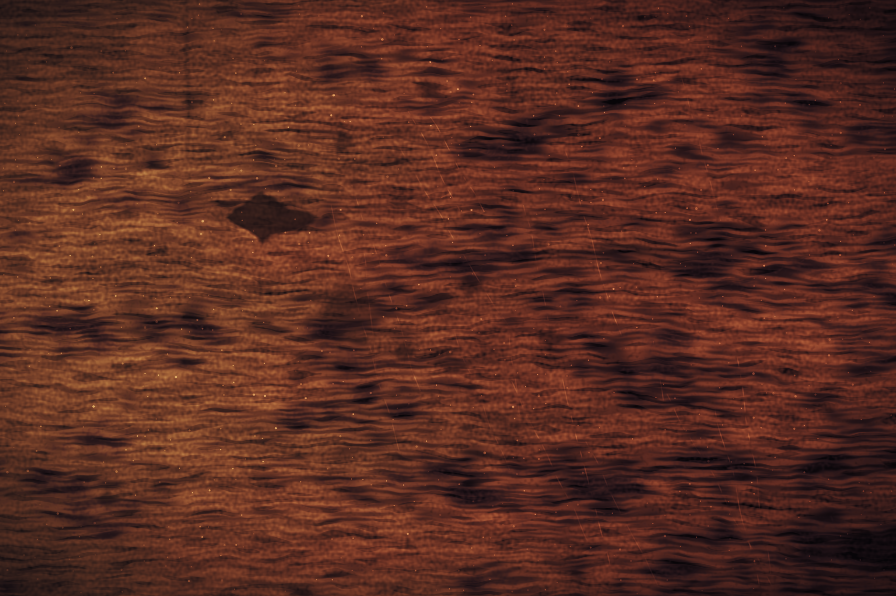
Write a Shadertoy shader that draws this texture.

```glsl
// Integer hash, evenly spread over 0 to 1
float hash(vec2 p) {
    uvec2 k = uvec2(ivec2(floor(p * 16.0)));
    uint h = k.x * 1597334677u ^ k.y * 3812015801u;
    h = (h ^ (h >> 15)) * 2246822519u;
    h = (h ^ (h >> 13)) * 3266489917u;
    return float((h ^ (h >> 16)) >> 8) / 16777216.0;
}

float gradientDot(vec2 cell, vec2 offset) {
    float angle = 6.2832 * hash(cell + 71.0);
    return dot(vec2(cos(angle), sin(angle)), offset);
}

// Gradient noise, roughly -0.7 to 0.7
float noise(vec2 p) {
    vec2 i = floor(p), f = fract(p);
    vec2 u = f * f * f * (f * (f * 6.0 - 15.0) + 10.0);
    vec2 e = vec2(0.0, 1.0);
    return mix(mix(gradientDot(i, f), gradientDot(i + e.yx, f - e.yx), u.x),
               mix(gradientDot(i + e, f - e), gradientDot(i + 1.0, f - 1.0), u.x), u.y);
}

float fbm(vec2 p) {
    float sum = 0.0, amp = 1.0;
    for (int i = 0; i < 4; i++) {
        sum += amp * noise(p);
        p = p * 2.03 + 17.7;
        amp *= 0.5;
    }
    return sum;
}

// Crisp strokes along the grain, -0.5 to 0.5
float strokes(vec2 q, vec2 scale, float softness) {
    return smoothstep(-softness, softness, noise(q * scale)) - 0.5;
}

// Stain blunt on the left and pointed on the right, with a ragged rim
float diamond(vec2 d, vec2 size, float softness, float ragged) {
    float reach = abs(d.x) / (size.x * (d.x < 0.0 ? 0.6 : 1.0)) + abs(d.y) / size.y;
    return 1.0 - smoothstep(1.0 - softness, 1.0 + softness, reach + ragged);
}

float scratch(vec2 p, vec2 a, vec2 b, float width, float pixel) {
    vec2 ab = b - a;
    float along = clamp(dot(p - a, ab) / dot(ab, ab), 0.0, 1.0);
    return 1.0 - smoothstep(width, width + pixel, length(p - a - ab * along));
}

// Sparse pale flecks, at most one per cell
float flecks(vec2 p, float cells, float share, float pixel) {
    vec2 cell = floor(p * cells);
    vec2 centre = cell + 0.2 + 0.6 * vec2(hash(cell + 5.0), hash(cell + 23.0));
    float radius = mix(0.0002, 0.0014, pow(hash(cell + 41.0), 5.0));
    float dist = length(p - centre / cells);
    float glow = 0.3 + 0.7 * hash(cell + 83.0);
    return glow * step(hash(cell + 59.0), share) * (1.0 - smoothstep(radius, radius + pixel, dist));
}

vec3 woodColour(float tone) {
    vec3 ramp[8] = vec3[8](vec3(0.03, 0.02, 0.03), vec3(0.12, 0.07, 0.08),
        vec3(0.22, 0.118, 0.11), vec3(0.32, 0.157, 0.128), vec3(0.41, 0.197, 0.148),
        vec3(0.52, 0.26, 0.178), vec3(0.65, 0.37, 0.23), vec3(0.84, 0.60, 0.40));
    vec3 colour = ramp[0];
    for (int i = 0; i < 7; i++) {
        float t = (tone - ramp[i].r) / (ramp[i + 1].r - ramp[i].r);
        colour = mix(colour, ramp[i + 1], clamp(t, 0.0, 1.0));
    }
    return colour;
}

void mainImage(out vec4 fragColor, in vec2 fragCoord) {
    vec2 uv = fragCoord / iResolution.xy;
    vec2 p = fragCoord / iResolution.y;
    float pixel = 1.0 / iResolution.y;
    vec2 knotA = p - vec2(0.44, 0.635), knotB = p - vec2(0.57, 0.47);

    // Grain bends, ripples and flows around the knots
    vec2 q = p;
    q.y += 0.018 * noise(p * vec2(2.5, 4.0)) + 0.007 * noise(p * vec2(12.0, 15.0));
    q.y += 0.003 * noise(p * vec2(38.0, 32.0));
    q.y -= 0.3 * knotA.y * exp(-90.0 * dot(knotA, knotA));

    // Broad bands, dense strokes, dark pores and grit
    float broad = fbm(q * vec2(1.8, 6.0) + 3.0);
    float streak = noise(q * vec2(2.0, 24.0) + 9.0) + 0.6 * noise(q * vec2(5.0, 48.0) + 15.0);
    float fine = strokes(q + 2.3, vec2(14.0, 135.0), 0.32);
    float coarse = strokes(q + 5.9, vec2(10.0, 82.0), 0.4);
    float pore = smoothstep(0.12, 0.3, noise(q * vec2(17.0, 110.0) + 47.0));
    float grit = noise(p * vec2(125.0, 170.0)) + 0.8 * noise(p * vec2(170.0, 150.0) + 7.3);
    float grain = 0.13 * fine + 0.09 * coarse - 0.13 * pore + 0.13 * grit;
    float gold = 1.0 - smoothstep(0.05, 0.75, uv.x + 0.25 * broad);
    float tone = 0.40 + 0.10 * gold + 0.09 * broad + 0.10 * streak;

    // Speckled dark stains gather at the lower right
    float blot = fbm(p * vec2(4.0, 8.0) + 12.0) + 0.45 * noise(p * vec2(21.0, 34.0));
    blot += 0.4 * noise(q * vec2(7.0, 45.0)) - 0.25 * fine + 0.3 * grit;
    float gather = 0.36 * smoothstep(0.3, 0.9, uv.x) * (1.0 - 0.6 * uv.y);
    float stain = smoothstep(0.05, 0.85, blot + gather);
    tone = tone * (1.0 - 0.6 * stain) + grain * (1.0 - 0.4 * stain);

    // Knots, small and large
    float ragged = 0.5 * fbm(p * vec2(16.0, 22.0)) + 0.1 * fine;
    float knots = 0.9 * diamond(knotA, vec2(0.1, 0.042), 0.1, 0.5 * ragged);
    knots = max(knots, 0.6 * diamond(knotB, vec2(0.1, 0.06), 0.35, ragged));
    for (int i = 0; i < 9; i++) {
        float id = float(i) * 3.7 + 2.0;
        vec2 centre = vec2(0.1 + 1.25 * hash(vec2(id, 4.0)), 0.15 + 0.75 * hash(vec2(id, 19.0)));
        knots = max(knots, 0.6 * diamond(p - centre, vec2(0.03, 0.016), 0.5, 2.0 * ragged));
    }
    tone = mix(tone, 0.15 + 0.25 * grain, knots);

    // Faint upright seam near the upper left
    float seam = exp(-pow((p.x - 0.315 - 0.006 * noise(p * 7.0)) / 0.005, 2.0));
    tone -= 0.07 * seam * smoothstep(0.6, 0.85, p.y);

    // Broken slanting scratches
    float worn = smoothstep(-0.2, 0.35, noise(p * 55.0));
    for (int i = 0; i < 18; i++) {
        float id = float(i) * 5.3 + 1.0;
        vec2 start = vec2(0.48 + 0.85 * hash(vec2(id, 8.0)), 0.25 + 0.7 * hash(vec2(id, 27.0)));
        float span = mix(0.06, 0.45, hash(vec2(id, 36.0)));
        vec2 finish = start + span * vec2(mix(0.1, 0.6, hash(vec2(id, 52.0))), -0.95);
        float line = scratch(p + 0.005 * noise(p * 12.0), start, finish, 0.0002, pixel);
        tone += 0.2 * line * worn * mix(0.3, 1.0, hash(vec2(id, 63.0)));
    }
    tone += 0.4 * flecks(p, 55.0, 0.16, pixel);

    // Darkened corners, then golden left, red heart and bluish stains
    tone *= 1.0 - 0.72 * smoothstep(0.5, 1.04, length((uv - 0.5) * vec2(1.3, 1.4)));
    vec3 tint = mix(vec3(1.03, 0.94, 0.93), vec3(1.02, 1.13, 1.0), gold);
    tint = mix(tint, vec3(0.94, 0.95, 1.12), 0.7 * stain);
    fragColor = vec4(clamp(woodColour(tone) * tint, 0.0, 1.0), 1.0);
}
```
